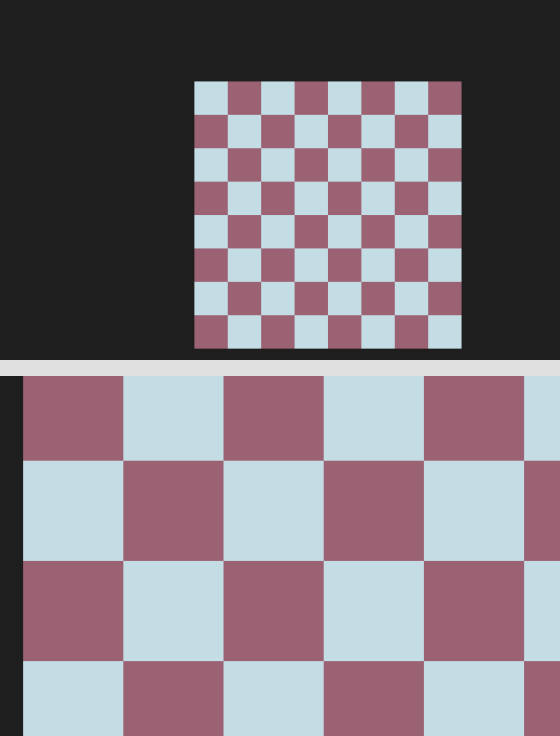
Top: the whole. Bottom: its middle third, enlarged.
This pattern is drawn by a WebGL 2 fragment shader. Its source:

```glsl
#version 300 es
precision highp float;
// An eight by eight checkerboard, set off-centre on a plain dark ground.
// Box-filtered square waves colour the squares; a box distance masks the board.
// The ground alone meets all four canvas edges, so the whole tiles seamlessly.

#define SQUARES 8.0                      // squares along each side
#define SQUARE_SIZE 0.05964              // in canvas widths
#define BOARD_CORNER vec2(0.3471, 0.0203) // lower left, in canvas widths
#define GROUND vec3(0.118, 0.118, 0.118)
#define PALE_BLUE vec3(0.770, 0.863, 0.890)
#define MAUVE vec3(0.608, 0.384, 0.455)

uniform vec2 u_resolution;
out vec4 fragColor;

// Square wave per axis: -1 in even squares, +1 in odd ones, smoothed over one pixel
vec2 squareWave(vec2 p, float pixel) {
    vec2 edgeDistance = abs(mod(p + 0.5, 2.0) - 1.0) - 0.5;
    return clamp(2.0 * edgeDistance / pixel, -1.0, 1.0);
}

// Coverage of the board, smoothed over one pixel
float boardMask(vec2 p, float pixel) {
    vec2 inside = 0.5 * SQUARES - abs(p - 0.5 * SQUARES);
    vec2 cover = clamp(inside / pixel + 0.5, 0.0, 1.0);
    return cover.x * cover.y;
}

void main() {
    // Board coordinates, one unit per square
    vec2 p = (gl_FragCoord.xy / u_resolution.x - BOARD_CORNER) / SQUARE_SIZE;
    float pixel = 1.0 / (u_resolution.x * SQUARE_SIZE);

    // Mauve where column and row have the same parity
    vec2 wave = squareWave(p, pixel);
    vec3 checker = mix(PALE_BLUE, MAUVE, 0.5 + 0.5 * wave.x * wave.y);

    // Outermost squares keep their own colour up to the rim
    vec2 q = clamp(p, 0.5 * pixel, SQUARES - 0.5 * pixel);
    wave = squareWave(q, pixel);
    checker = mix(PALE_BLUE, MAUVE, 0.5 + 0.5 * wave.x * wave.y);

    fragColor = vec4(mix(GROUND, checker, boardMask(p, pixel)), 1.0);
}
```
